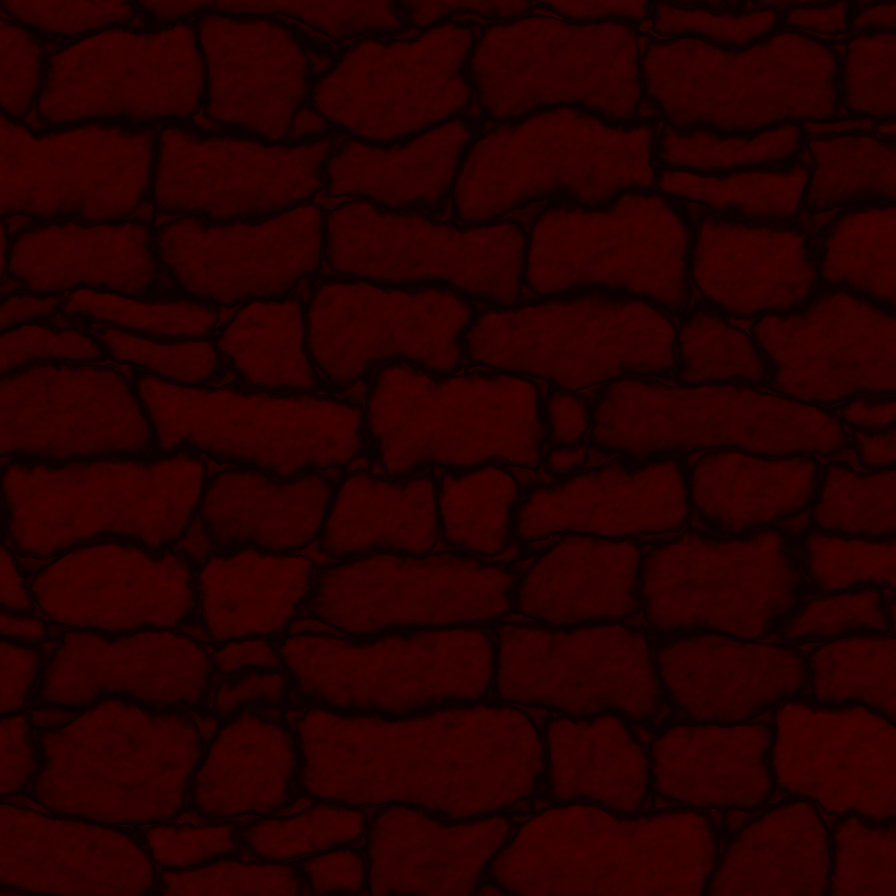
A WebGL 1 fragment shader for this texture:

```glsl
precision highp float;
uniform vec2 u_resolution;

const float ROWS = 10.4;
const float STONE_PITCH = 1.9;
const vec3 STONE_RED = vec3(1.0, 0.0, 0.0);

float hash(vec2 p) {
  vec3 q = fract(vec3(p.xyx) * 0.1031 + 0.37);
  q += dot(q, q.yzx + 33.33);
  return fract((q.x + q.y) * q.z);
}

vec2 gradient(vec2 cell) {
  float angle = 6.2832 * hash(cell);
  return vec2(cos(angle), sin(angle));
}

float gradientNoise(vec2 p) {
  vec2 i = floor(p), f = fract(p);
  vec2 u = f * f * f * (f * (f * 6.0 - 15.0) + 10.0);
  vec2 e = vec2(1.0, 0.0);
  float low = mix(dot(gradient(i), f), dot(gradient(i + e), f - e), u.x);
  float high = mix(dot(gradient(i + e.yx), f - e.yx),
                   dot(gradient(i + e.xx), f - e.xx), u.x);
  return mix(low, high, u.y);
}

float fbm(vec2 p) {
  float sum = 0.0, amplitude = 0.6;
  for (int i = 0; i < 4; i++) {
    sum += amplitude * gradientNoise(p);
    p = mat2(1.6, 1.2, -1.2, 1.6) * p + 7.3;
    amplitude *= 0.62;
  }
  return sum;
}

vec2 warp(vec2 p, float scale, float amount) {
  return p + amount * vec2(gradientNoise(p * scale + 3.1),
                           gradientNoise(p * scale + 41.7));
}

float edgeAt(float index, float seed, float jitter) {
  return index + jitter * (hash(vec2(index, seed)) - 0.5);
}

// Lower edge, upper edge and index of the uneven interval holding x
vec3 interval(float x, float seed, float jitter) {
  float i = floor(x);
  i += step(edgeAt(i + 1.0, seed, jitter), x) - step(x, edgeAt(i, seed, jitter));
  return vec3(edgeAt(i, seed, jitter), edgeAt(i + 1.0, seed, jitter), i);
}

float roundedBox(vec2 q, vec2 halfSize, float radius) {
  vec2 a = abs(q) - halfSize + radius;
  return length(max(a, 0.0)) + min(max(a.x, a.y), 0.0) - radius;
}

// Signed distance to the stone outline, and its tone
vec2 stoneLayer(vec2 p, float seed, float gap) {
  vec3 row = interval(p.y, seed, 0.45);
  vec3 col = interval(p.x / STONE_PITCH, row.z * 3.0 + seed, 0.76);
  vec2 lo = vec2(col.x * STONE_PITCH, row.x);
  vec2 hi = vec2(col.y * STONE_PITCH, row.y);
  vec2 id = vec2(col.z, row.z) * 5.0 + seed;

  // Stack smaller stones in narrow cells and a few wide ones
  if (hi.x - lo.x < 0.85 || hash(id + 0.4) < 0.2) {
    float cut = mix(lo.y, hi.y, mix(0.3, 0.7, hash(id + 1.3)));
    if (p.y > cut) { lo.y = cut; id.y += 1.7; } else hi.y = cut;
  }
  if (hi.x - lo.x > 3.2 * (hi.y - lo.y)) {
    float cut = mix(lo.x, hi.x, mix(0.3, 0.7, hash(id + 2.6)));
    if (p.x > cut) { lo.x = cut; id.x += 1.9; } else hi.x = cut;
  }

  vec2 q = p - 0.5 * (lo + hi);
  vec2 halfSize = max(0.5 * (hi - lo) - gap, 0.04);
  float corner = hash(id + 0.7 * step(0.0, q) + vec2(0.0, 0.9 * step(0.0, q.x)));
  float radius = min(halfSize.x, halfSize.y) * mix(0.3, 1.0, corner);
  float d = roundedBox(q, halfSize, radius);

  // Rounded rim, light from above, own brightness
  float tone = 0.145 + 0.035 * smoothstep(0.0, 0.2, -d);
  tone += 0.014 * q.y / halfSize.y + 0.04 * (hash(id + 3.9) - 0.5);
  return vec2(d, tone);
}

void main() {
  vec2 p = gl_FragCoord.xy / u_resolution.y * ROWS;

  // Uneven courses and chipped outlines
  vec2 bent = warp(p, 0.45, 0.5);
  bent = warp(bent, 1.5, 0.24);
  bent = warp(bent, 5.0, 0.07);
  bent = warp(bent, 12.0, 0.03);

  vec2 stone = stoneLayer(bent, 11.0, 0.05);
  vec2 rubble = stoneLayer(bent * 2.7, 57.0, 0.07);

  // Mottled, pitted surface
  float grain = fbm(p * 3.2);
  float relief = grain - fbm((p + vec2(-0.02, 0.05)) * 3.2);
  float pits = smoothstep(0.25, 0.55, gradientNoise(p * 4.3 + 19.0));
  float surface = 0.035 * grain + 0.05 * relief - 0.035 * pits;

  // Dark joints, dim rubble in the wider ones, then the large stones
  float tone = 0.05 + 0.025 * grain;
  float rubbleMask = (1.0 - smoothstep(-0.14, 0.06, rubble.x))
                   * smoothstep(0.01, 0.12, stone.x);
  tone = mix(tone, 0.8 * rubble.y + surface, rubbleMask);
  float stoneMask = 1.0 - smoothstep(-0.07, 0.04, stone.x);
  tone = mix(tone, stone.y + 0.012 + surface, stoneMask);

  gl_FragColor = vec4(STONE_RED * clamp(tone, 0.02, 0.27), 1.0);
}
```
